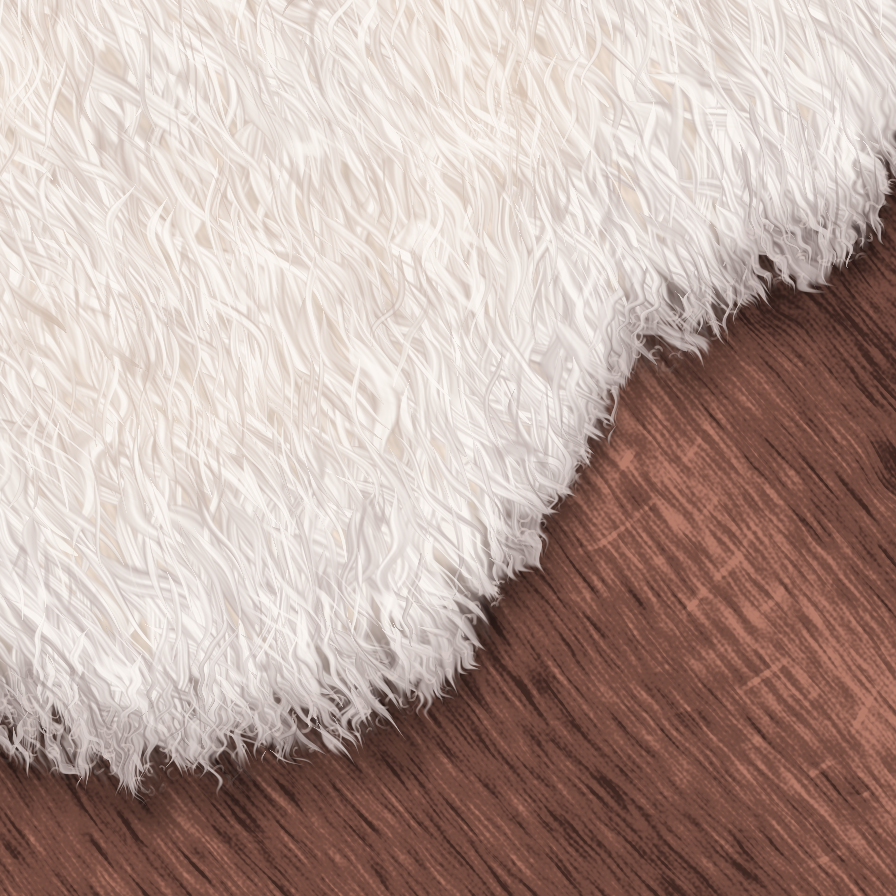
Give the GLSL for this texture, as a Shadertoy shader.

```glsl
const vec2 RIM[13] = vec2[13](
  vec2(0, .19), vec2(.17, .15), vec2(.31, .18), vec2(.45, .22), vec2(.52, .28),
  vec2(.56, .36), vec2(.61, .43), vec2(.67, .53), vec2(.7, .61), vec2(.78, .63),
  vec2(.84, .7), vec2(.95, .73), vec2(1, .82));

float hash(vec2 p) {
  return fract(sin(dot(p, vec2(127.1, 311.7))) * 43758.5);
}

float slope(vec2 cell, vec2 offset) {
  float a = 6.2832 * hash(cell);
  return dot(vec2(cos(a), sin(a)), offset);
}

// Gradient noise
float noise(vec2 p) {
  vec2 i = floor(p), f = p - i, e = vec2(1, 0);
  vec2 s = f * f * f * (f * (f * 6. - 15.) + 10.);
  return mix(
    mix(slope(i, f), slope(i + e, f - e), s.x),
    mix(slope(i + e.yx, f - e.yx), slope(i + 1., f - 1.), s.x), s.y);
}

float bump(float x, float center, float width) {
  float r = (x - center) / width;
  return exp(-r * r);
}

// Approximate signed distance to the rim, positive inside the fleece
float rimDistance(vec2 p) {
  float y = RIM[0].y;
  for (int i = 0; i < 12; i++) {
    vec2 a = RIM[i], b = RIM[i + 1];
    y += (b.y - a.y) * clamp((p.x - a.x) / (b.x - a.x), 0., 1.);
  }
  return (p.y - y) * .75;
}

vec3 wood(vec2 p) {
  float knots = bump(distance(p, vec2(.855, .66)), 0., .03)
    + bump(distance(p, vec2(1, .47)), 0., .03);
  float across = dot(p, vec2(.77, .64)), along = dot(p, vec2(.64, -.77));
  float w = across + .025 * noise(p * 2.6) + .012 * knots + .0015 * noise(p * 30.);

  float pores = smoothstep(.12, .42, noise(vec2(w * 170. + 9., along * 13.)));
  float tone = .47 + .24 * noise(vec2(w * 16., along * 1.5));
  tone += .3 * noise(vec2(w * 95., along * 5.)) - .26 * pores;
  tone += .48 * noise(vec2(w * 230., along * 22.)) + .22 * noise(p * 240.);
  tone += .27 * bump(across, .87, .15) - .14 * bump(across, .63, .06);
  tone -= .16 * smoothstep(.98, 1.2, across) + .3 * knots;

  // Thin pale arcs crossing the grain
  float bow = (w - .82) * 5.;
  float arcs = sin(along * 110. + bow * bow * 12. + 2. * noise(p * 11.));
  float broken = smoothstep(-.02, .25, noise(p * 19.));
  tone += .3 * smoothstep(.86, 1., arcs) * broken * bump(across, .82, .1);

  vec3 c = mix(vec3(.25, .155, .135), vec3(.46, .3, .255), smoothstep(0., .5, tone));
  return mix(c, vec3(.72, .49, .42), smoothstep(.48, 1.05, tone));
}

// One layer of tapered locks: x is brightness, y is coverage
vec2 locks(vec2 p, float angle, vec2 size, float seed, float density, float depth) {
  vec2 side = vec2(cos(angle), sin(angle));
  vec2 q = vec2(dot(p, side), dot(p, vec2(side.y, -side.x)));
  float bend = noise(p * 4.5 + seed * 7.3);
  float nearRim = 1. - smoothstep(.02, .12, depth);
  q.x += .08 * bend + .016 * noise(p * 13. + seed * 3.1);
  q.x += .0045 * sin(q.y * 42. + seed * 5. + bend * 7.);
  q.x += .003 * nearRim * sin(q.y * 150. + seed * 2. + bend * 20.);

  float column = floor(q.x / size.x);
  float run = q.y / size.y + hash(vec2(column, seed));
  float h = hash(vec2(column + seed * 17., floor(run)));
  float t = fract(run), u = abs(fract(q.x / size.x) - .5);
  float halfWidth = .49 * smoothstep(0., .3, t) * pow(1. - t, .6) + .001;
  float cover = step(h, density) * (1. - smoothstep(halfWidth * .6, halfWidth, u));

  float hair = noise(vec2(q.x * 120., q.y * 6. + seed));
  float fine = noise(vec2(q.x * 260., q.y * 11. - seed));
  float tip = mix(-.034, .028, hash(vec2(h * 91., seed))) + u * .06 - .03 * fine;
  cover *= smoothstep(-.006, .012, depth - tip);
  float shade = .76 + .6 * hair + .65 * fine + .3 * (hash(vec2(h, seed)) - .5);
  return vec2(shade - .4 * smoothstep(.4, 1., u / halfWidth), cover);
}

// Long thin hairs along the zero lines of a stretched noise
float strayHairs(vec2 p, float slant, float seed) {
  float x = p.x + slant * p.y + .06 * noise(p * 5. + seed) + .008 * noise(p * 21. - seed);
  float n = noise(vec2(x * 42., p.y * 6. + seed * 9.));
  float patches = smoothstep(-.1, .25, noise(p * 11. + seed * 4.));
  return (1. - smoothstep(.02, .075, abs(n))) * patches;
}

// Small open loops scattered on a jittered grid
float curls(vec2 p, float cellSize, float seed) {
  vec2 g = p / cellSize + seed * .37, cell = floor(g);
  float h = hash(cell + seed * 13.);
  vec2 r = fract(g) - .5 - .3 * (vec2(h, hash(cell - seed)) - .5);
  float ring = 1. - smoothstep(.02, .08, abs(length(r) - mix(.13, .27, h)));
  float opening = smoothstep(-.5, .4, cos(atan(r.y, r.x) - h * 40.));
  return ring * opening * step(.35, hash(cell + seed));
}

void mainImage(out vec4 fragColor, in vec2 fragCoord) {
  vec2 p = fragCoord / iResolution.xy;
  float depth = rimDistance(p) + .022 * noise(p * 17.);

  // Floor and contact shadow
  vec3 color = wood(p) * mix(1., .5, smoothstep(-.09, .015, depth));

  // Soft undercoat
  vec2 lean = vec2(p.x + p.y * .5, p.y * .3);
  float fuzz = noise(lean * 60.) + .9 * noise(lean * 190.);
  vec3 under = mix(vec3(.5, .44, .43), vec3(.89, .83, .78), smoothstep(0., .12, depth));
  color = mix(color, under + .08 * fuzz, smoothstep(-.025, .045, depth + .025 * fuzz));

  // Overlapping locks, from broad to fine
  float warmth = smoothstep(.1, .35, depth) * clamp(.6 + .7 * noise(p * 5.), 0., 1.);
  vec3 dark = mix(vec3(.74, .68, .67), vec3(.84, .75, .68), warmth);
  dark = mix(vec3(.46, .39, .38), dark, smoothstep(-.01, .09, depth));
  vec3 light = mix(vec3(.8, .75, .74), vec3(.985, .968, .95), smoothstep(-.02, .075, depth));
  for (int i = 0; i < 10; i++) {
    float k = float(i) / 9., seed = float(i) + 1.;
    vec2 size = mix(vec2(.075, .3), vec2(.014, .11), k);
    float angle = .46 + .38 * sin(seed * 2.4);
    vec2 lock = locks(p, angle, size, seed, mix(1., .45, k), depth);
    color = mix(color, mix(dark, light, clamp(lock.x, 0., 1.)), lock.y * .88);
  }

  // Stray hairs and curled tips
  float fleece = smoothstep(-.03, .01, depth);
  color = mix(color, dark, .5 * fleece * strayHairs(p, .3, 3.));
  color = mix(color, light, .75 * fleece * strayHairs(p, .7, 8.));
  float fringe = smoothstep(-.034, -.005, depth) * (1. - smoothstep(.015, .075, depth));
  vec2 frizz = p + .004 * vec2(noise(p * 70.), noise(p * 70. + 40.));
  for (int i = 0; i < 3; i++) {
    float curl = curls(frizz, .021 + .005 * float(i), float(i) + 2.);
    color = mix(color, vec3(.87, .81, .79), curl * fringe * .5);
  }
  fragColor = vec4(color, 1);
}
```
